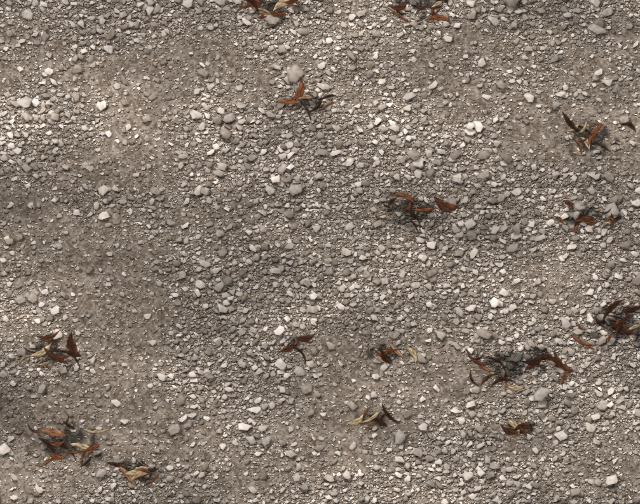
Reproduce this texture procedurally as a Shadertoy shader.

```glsl
// Weathered gravel bank with scattered clumps of dry leaves and straw.
// Layers of angular stones, fine to coarse, are laid over gritty soil;
// each stone is a cut polygon with a lit top and a soft shadow below.

#define FINEST 215.0        // cells per canvas height, smallest grit
#define LAYER_RATIO 1.5     // size step between stone layers
#define LAYERS 6
#define SOIL_TONE 0.435
#define STONE_DARK 0.41
#define STONE_LIGHT 0.80
#define SHADOW 0.46
#define RELIEF 0.50         // strength of broad hollows and ridges
#define CONTRAST 1.11
#define CLUMP_CELLS 4.5     // litter clumps per canvas height
#define CLUMP_SHARE 0.62
#define LEAVES 18

float hash(vec2 p) {
    return fract(sin(dot(p, vec2(127.1, 311.7))) * 43758.5453);
}

vec2 hash2(vec2 p) {
    return vec2(hash(p), hash(p + 37.3));
}

float noise(vec2 p) {
    vec2 i = floor(p), f = fract(p);
    f = f * f * (3.0 - 2.0 * f);
    return mix(mix(hash(i), hash(i + vec2(1, 0)), f.x),
               mix(hash(i + vec2(0, 1)), hash(i + vec2(1, 1)), f.x), f.y);
}

float fbm(vec2 p) {
    return 0.5 * noise(p) + 0.3 * noise(p * 2.1 + 5.0) + 0.2 * noise(p * 4.3 + 9.0);
}

mat2 rotation(float a) {
    return mat2(cos(a), sin(a), -sin(a), cos(a));
}

// Warm grey of a given brightness
vec3 warmGrey(float v) {
    return vec3(v, v - 0.04, v - 0.077);
}

// Convex polygon cut by six randomly placed edges
float stoneShape(vec2 q, vec2 seed) {
    float d = length(q) - 1.0;
    for (int k = 0; k < 6; k++) {
        vec2 s = seed + float(k) * 3.17;
        float a = 1.047 * (float(k) + 0.8 * hash(s));
        d = max(d, dot(q, vec2(cos(a), sin(a))) - mix(0.46, 0.92, hash(s + 1.9)));
    }
    return d;
}

// coarse runs from 0 for grit to 1 for the largest stones
vec3 stoneLayer(vec3 col, vec2 p, float freq, float coarse) {
    float keep = mix(0.85, 0.05, coarse * coarse);
    vec2 g = p * freq, cell = floor(g);
    for (int j = -1; j <= 1; j++)
    for (int i = -1; i <= 1; i++) {
        vec2 c = cell + vec2(i, j), seed = c + freq * 1.7;
        float density = smoothstep(0.3, 0.66, fbm(c / freq * vec2(4.5, 7.0) + 3.0));
        if (hash(seed) > keep * mix(0.25, 1.4, density)) continue;

        float size = mix(0.3, 0.7, pow(hash(seed + 4.4), 1.4));
        vec2 offset = (g - c - 0.15 - 0.7 * hash2(seed + 8.1)) / size;
        if (length(offset) > 1.7) continue;
        mat2 turn = rotation((hash(seed + 2.6) - 0.5) * 1.8);
        vec2 squash = vec2(1.0, mix(1.15, 1.9, hash(seed + 6.3)));
        vec2 q = turn * offset * squash;
        vec2 qs = turn * (offset + vec2(-0.12, 0.3)) * squash;

        col *= 1.0 - SHADOW * smoothstep(1.05, 0.5, length(qs));
        float d = stoneShape(q, seed);
        float aa = 0.8 * freq / (iResolution.y * size);
        float dark = STONE_DARK + 0.07 * coarse;
        float tone = mix(dark, STONE_LIGHT, pow(hash(seed + 5.2), 1.25));
        tone += 0.13 * dot(offset, vec2(-0.35, 0.9));
        tone += 0.12 * (noise(p * 190.0 + seed) - 0.5);
        tone -= 0.08 * smoothstep(-0.25, 0.0, d);
        vec3 stone = warmGrey(tone) + vec3(-0.01, 0.0, 0.015) * (hash(seed + 7.7) - 0.3);
        col = mix(col, stone, smoothstep(aa, -aa, d));
    }
    return col;
}

// Dark brown, rust or straw
vec3 leafColour(float h) {
    vec3 c = mix(vec3(0.23, 0.15, 0.11), vec3(0.50, 0.30, 0.20), smoothstep(0.15, 0.65, h));
    return mix(c, vec3(0.74, 0.64, 0.50), smoothstep(0.68, 0.88, h));
}

vec3 litter(vec3 col, vec2 p) {
    vec2 cell = floor(p * CLUMP_CELLS);
    float px = 1.0 / iResolution.y;
    for (int j = -1; j <= 1; j++)
    for (int i = -1; i <= 1; i++) {
        vec2 c = cell + vec2(i, j), seed = c + 51.0;
        if (hash(seed) > CLUMP_SHARE) continue;
        vec2 o = p - (c + 0.2 + 0.6 * hash2(seed + 2.0)) / CLUMP_CELLS;
        if (length(o) > 0.17) continue;
        float scale = mix(0.3, 1.0, pow(hash(seed + 9.0), 1.5));

        // Damp, dark soil under the clump
        float damp = length(o * vec2(1.0, 1.7)) / (0.07 * scale) + 1.3 * (noise(p * 75.0) - 0.5);
        col *= 1.0 - 0.5 * smoothstep(1.2, 0.3, damp);

        for (int k = 0; k < LEAVES; k++) {
            vec2 s = seed + float(k) * 5.31;
            if (float(k) > float(LEAVES) * scale) break;
            vec2 spread = (hash2(s) + hash2(s + 3.0) - 1.0) * vec2(0.12, 0.055) * scale;
            vec2 q = rotation((hash(s + 6.0) - 0.5) * 2.4) * (o - spread);
            float len = mix(0.007, 0.032, hash(s + 7.0)) * mix(0.65, 1.0, scale);
            float wid = len * mix(0.07, 0.34, pow(hash(s + 8.0), 1.5));
            float x = q.x / len;
            float y = q.y + len * (hash(s + 11.0) - 0.5) * x * x;
            float d = abs(y) - wid * (1.0 - x * x) * (0.7 + 0.6 * noise(q * 200.0 + s));
            col *= 1.0 - 0.4 * smoothstep(0.004, 0.0, d + 0.001) * step(abs(x), 1.1);
            vec3 leaf = leafColour(hash(s + 12.0)) * (0.95 + 0.3 * y / wid);
            leaf *= 0.7 + 0.6 * noise(q * vec2(150.0, 400.0));
            col = mix(col, leaf, smoothstep(px, -px, d));
        }
    }
    return col;
}

void mainImage(out vec4 fragColor, in vec2 fragCoord) {
    vec2 p = fragCoord / iResolution.y;

    // Gritty soil
    float grit = noise(p * 130.0) + noise(p * 290.0) - 1.0;
    vec3 col = warmGrey(SOIL_TONE + 0.17 * grit);

    // Stones, the larger ones sparser and on top
    float freq = FINEST;
    for (int i = 0; i < LAYERS; i++) {
        col = stoneLayer(col, p, freq, float(i) / float(LAYERS - 1));
        freq /= LAYER_RATIO;
    }

    // Dusty daylight, broad hollows and ridges, then the plant litter
    col = col * CONTRAST + vec3(0.044, 0.036, 0.027);
    float relief = fbm(p * vec2(2.5, 5.0) + 11.0) + 0.5 * fbm(p * vec2(9.0, 15.0)) - 0.75;
    col *= 1.0 + RELIEF * relief;
    col = litter(col, p);
    fragColor = vec4(clamp(col, 0.0, 1.0), 1.0);
}
```
